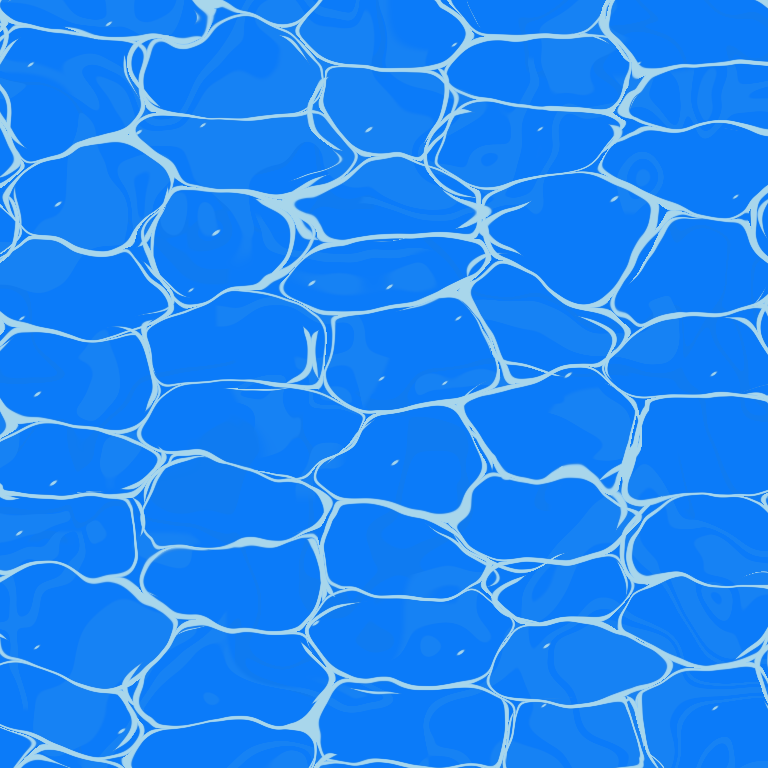
Reproduce this texture procedurally as a Shadertoy shader.

```glsl
// Stylised pool water: a connected net of pale caustic strokes around wide cells.
// Two outlines of one Voronoi grid, warped differently, merge along flat borders
// and part into small loops at steep borders and corners, over faint marbling.
#define GRID vec2(4.9, 8.7)       // cells across and up the canvas
#define JITTER vec2(0.34, 0.52)   // spread of the cell centres
#define MAIN_ROUNDING 125.0       // lower values give rounder corners
#define LOOP_ROUNDING 78.0
#define STROKE 0.0039             // half width of the thickest stroke
#define WATER vec3(0.045, 0.482, 0.975)
#define MARBLE vec3(0.088, 0.508, 0.955)
#define SHADE vec3(0.062, 0.480, 0.930)
#define RIM vec3(0.19, 0.54, 0.90)
#define FOAM_EDGE vec3(0.57, 0.80, 0.96)
#define FOAM vec3(0.66, 0.84, 0.92)

vec2 hash2(vec2 p) {
    vec3 h = fract(p.xyx * vec3(0.1031, 0.1030, 0.0973));
    h += dot(h, h.yzx + 33.33);
    return fract((h.xx + h.yz) * h.zy);
}

// Two independent channels of smooth value noise
vec2 noise2(vec2 p) {
    vec2 i = floor(p), f = fract(p);
    f = f * f * f * (f * (f * 6.0 - 15.0) + 10.0);
    return mix(mix(hash2(i), hash2(i + vec2(1, 0)), f.x),
               mix(hash2(i + vec2(0, 1)), hash2(i + vec2(1, 1)), f.x), f.y);
}

// Cell centre; every other column is shifted by half a row
vec2 cellCentre(vec2 id) {
    return id + 0.5 + (hash2(id + 41.0) - 0.5) * JITTER + vec2(0.0, 0.5 * mod(id.x, 2.0));
}

// x: rounded distance to the cell border, y: steepness of that border, zw: cell id
vec4 cellBorder(vec2 p, float rounding) {
    vec2 q = p * GRID, base = floor(q), nearest = vec2(0), id = base;
    float best = 1e3;
    for (int y = -2; y <= 2; y++)
    for (int x = -2; x <= 2; x++) {
        vec2 cell = base + vec2(x, y);
        vec2 r = cellCentre(cell) - q;
        if (dot(r, r) < best) { best = dot(r, r); nearest = r; id = cell; }
    }
    float sum = 1e-9, steep = 0.0;
    for (int y = -2; y <= 2; y++)
    for (int x = -2; x <= 2; x++) {
        vec2 cell = id + vec2(x, y);
        if (x == 0 && y == 0) continue;
        vec2 r = cellCentre(cell) - q;
        vec2 n = normalize(r - nearest);
        float stretch = length(n * GRID);
        float edge = dot(0.5 * (r + nearest), n) / stretch;
        float weight = exp(-rounding * edge);
        float side = n.x * GRID.x / stretch;
        sum += weight;
        steep += weight * side * side;
    }
    return vec4(-log(sum) / rounding, steep / sum, id);
}

// Signed distance to the strokes, negative inside
float strokes(vec2 p) {
    vec2 w = p + 0.046 * (noise2(p * 6.5) - 0.5) + 0.005 * (noise2(p * 34.0) - 0.5);

    // Continuous net, slightly parted at steep borders, swelling here and there
    vec4 net = cellBorder(w + 0.025 * (noise2(p * 16.0 + 9.0) - 0.5), MAIN_ROUNDING);
    vec2 own = 19.0 * hash2(net.zw);
    vec2 a = noise2(p * 13.0 + own);
    float d = net.x - 0.008 * smoothstep(0.5, 0.9, a.x) * smoothstep(0.1, 0.5, net.y);
    float swell = smoothstep(0.68, 0.9, noise2(p * 15.0 + 31.0).x);
    float mainStroke = abs(d) - mix(0.0013, STROKE, smoothstep(0.2, 0.95, a.y));
    mainStroke -= d < 0.0 ? 0.005 * swell : 0.0015 * swell;

    // Broken companion with tapered ends
    vec4 companion = cellBorder(w + 0.034 * (noise2(p * 12.0 + 50.0) - 0.5), LOOP_ROUNDING);
    vec2 b = noise2(p * 11.0 + 23.0 * hash2(companion.zw + 7.0));
    float presence = smoothstep(0.34, 0.66, 0.6 * b.x + 0.5 * companion.y);
    float loops = abs(companion.x) - mix(-0.0035, 0.0028, presence);
    return min(mainStroke, loops);
}

// Sparse slanted droplets
float flecks(vec2 p) {
    vec2 g = p * 9.0, id = floor(g), h = hash2(id + 77.0);
    vec2 r = (fract(g) - mix(vec2(0.2), vec2(0.8), h)) / 9.0;
    float size = hash2(id + 130.0).x;
    r = mat2(0.82, -0.57, 0.57, 0.82) * r;
    float d = length(r * vec2(0.36, 1.0)) - 0.0021 * size;
    return size > 0.6 ? d : 1.0;
}

// Faint swirling ribbons and patches
vec3 marbledWater(vec2 p) {
    vec2 u = p * vec2(8.0, 12.0) + 2.8 * (noise2(p * 5.0 + 3.0) - 0.5)
           + 1.1 * (noise2(p * 14.0 + 8.0) - 0.5);
    vec2 n = noise2(u);
    float area = noise2(p * 5.0 + 20.0).x;
    float ribbon = smoothstep(0.095, 0.08, abs(n.x - 0.5)) * smoothstep(0.40, 0.44, area);
    float patches = smoothstep(0.74, 0.76, n.x);
    float shade = smoothstep(0.05, 0.04, abs(n.y - 0.55)) * smoothstep(0.52, 0.48, area);
    vec3 color = mix(WATER, SHADE, 0.7 * shade);
    return mix(color, MARBLE, max(ribbon, patches));
}

void mainImage(out vec4 fragColor, in vec2 fragCoord) {
    vec2 p = fragCoord / iResolution.y;
    float soft = max(0.0011, 0.7 / iResolution.y);
    float d = min(strokes(p), flecks(p));
    vec3 color = marbledWater(p);
    color = mix(color, RIM, smoothstep(1.1 * soft, 0.0, d));
    vec3 foam = mix(FOAM_EDGE, FOAM, smoothstep(-0.3 * soft, -1.2 * soft, d));
    color = mix(color, foam, smoothstep(0.5 * soft, -0.5 * soft, d));
    fragColor = vec4(color, 1.0);
}
```
